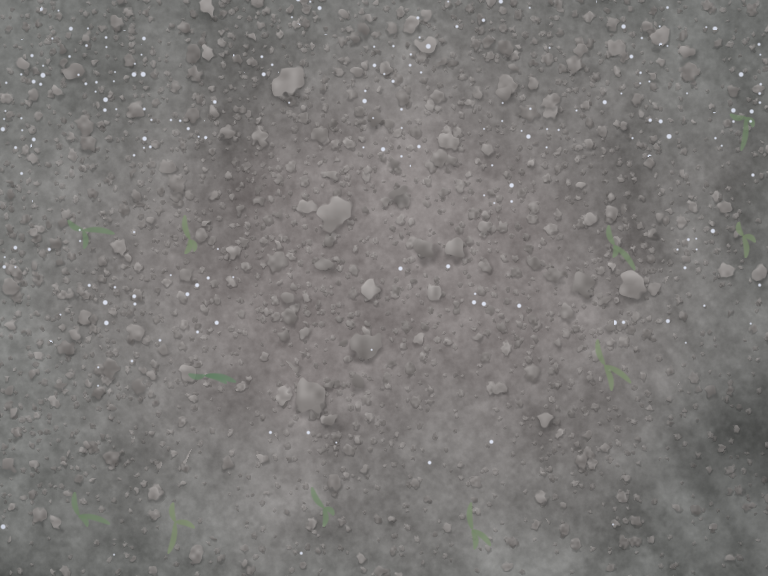
A WebGL 1 fragment shader for this texture:

```glsl
precision highp float;
uniform vec2 u_resolution;

vec2 hash2(vec2 p) {
  vec3 q = fract(p.xyx * vec3(0.1031, 0.1030, 0.0973));
  q += dot(q, q.yzx + 33.33);
  return fract((q.xx + q.yz) * q.zy);
}

float noise(vec2 p) {
  vec2 i = floor(p), f = fract(p);
  f = f * f * (3.0 - 2.0 * f);
  float low = mix(hash2(i).x, hash2(i + vec2(1.0, 0.0)).x, f.x);
  float high = mix(hash2(i + vec2(0.0, 1.0)).x, hash2(i + 1.0).x, f.x);
  return mix(low, high, f.y);
}

float fbm(vec2 p) {
  float sum = 0.0, gain = 0.5;
  for (int i = 0; i < 4; i++) {
    sum += gain * noise(p);
    p = mat2(1.6, 1.2, -1.2, 1.6) * p + 7.3;
    gain *= 0.5;
  }
  return sum;
}

mat2 rotation(float a) {
  return mat2(cos(a), sin(a), -sin(a), cos(a));
}

// Rounded, slightly boxy outline of a clod
float clodShape(vec2 d, float turn, float stretch) {
  vec2 q = abs(rotation(turn) * d) * vec2(stretch, 1.0 / stretch);
  return mix(length(q), max(max(q.x, q.y), (q.x + q.y) * 0.76), 0.6);
}

// One layer of scattered clods, each with a soft shadow below it
vec3 addClods(vec3 color, vec2 p, float size, float share, float contrast) {
  vec2 g = p / size;
  vec2 wobble = vec2(noise(g * 5.0), noise(g * 5.0 + 31.0)) - 0.5;
  float soft = 0.0022 / size;
  for (int j = -1; j <= 1; j++) {
    for (int i = -1; i <= 1; i++) {
      vec2 cell = floor(g) + vec2(float(i), float(j));
      vec2 seed = cell + floor(size * 3000.0);
      vec2 kind = hash2(seed + 57.0), look = hash2(seed + 113.0);
      vec2 d = g - cell - 0.1 - 0.8 * hash2(seed) + 0.22 * wobble;
      float radius = mix(0.15, 0.38, kind.y * kind.y);
      float present = step(kind.x, share);
      float stretch = mix(0.85, 1.2, look.y);
      float body = clodShape(d, look.x * 6.3, stretch) - radius;
      float shadow = clodShape(d + vec2(-0.03, 0.1), look.x * 6.3, stretch) - radius;
      color *= 1.0 - 0.21 * contrast * present * smoothstep(0.12, -0.06, shadow);
      vec3 face = mix(vec3(0.475, 0.46, 0.452), vec3(0.605, 0.588, 0.58), look.y);
      face += 0.055 * clamp(d.y / radius, -1.2, 1.0) + 0.13 * wobble.x;
      color = mix(color, face, contrast * present * smoothstep(soft, -soft, body));
    }
  }
  return color;
}

// Sparse seedlings with a few narrow leaves
vec3 addSeedlings(vec3 color, vec2 p) {
  vec2 cell = floor(p / 0.23);
  vec2 kind = hash2(cell + 205.0);
  vec2 root = (cell + 0.32 + 0.36 * hash2(cell + 91.0)) * 0.23;
  for (int i = 0; i < 3; i++) {
    vec2 leaf = hash2(cell * 3.0 + float(i) * 19.0 + 7.0);
    float reach = mix(0.02, 0.06, leaf.y);
    vec2 d = rotation(float(i) * 2.7 + leaf.x * 1.3 + kind.y) * (p - root);
    float along = d.x / reach;
    float width = 0.005 * sqrt(max(along * (1.0 - along) * 4.0, 0.0));
    float bend = d.y - 0.004 * sin(along * 3.0);
    float blade = smoothstep(0.002, -0.002, abs(bend) - width);
    blade *= step(0.0, along) * step(along, 1.0) * step(kind.x, 0.38);
    vec3 green = mix(vec3(0.33, 0.45, 0.36), vec3(0.47, 0.53, 0.40), kind.y);
    color = mix(color, green + 0.04 * along, blade * 0.75);
  }
  return color;
}

// Tiny white granules, gathered in loose patches
vec3 addGranules(vec3 color, vec2 p) {
  vec2 g = p / 0.016, cell = floor(g);
  vec2 kind = hash2(cell + 401.0);
  float patches = smoothstep(0.4, 0.8, noise(p * 9.0 + 3.0));
  float share = 0.006 + 0.16 * smoothstep(0.35, 0.6, p.y) * patches;
  float d = length(g - cell - 0.3 - 0.4 * hash2(cell + 77.0)) * 0.016;
  float radius = mix(0.0012, 0.004, kind.y * kind.y);
  float speck = smoothstep(0.002, -0.0015, d - radius) * step(kind.x, share);
  return mix(color, vec3(0.83, 0.85, 0.90), speck);
}

void main() {
  vec2 p = gl_FragCoord.xy / u_resolution.y;
  float aspect = u_resolution.x / u_resolution.y;
  vec2 fromCenter = (p - vec2(0.5 * aspect, 0.52)) / vec2(aspect, 1.0);

  // Soil, warmer toward the middle, with soft furrows and drag marks
  float warmth = smoothstep(0.65, 0.1, length(fromCenter) + 0.2 * (fbm(p * 4.0) - 0.5));
  vec3 color = mix(vec3(0.452, 0.457, 0.45), vec3(0.488, 0.466, 0.462), warmth);
  color += 0.17 * (fbm(p * 4.5 + 11.0) - 0.47);
  color += 0.08 * (noise(vec2(p.x * 10.0, p.y * 1.6)) - 0.5) * smoothstep(0.3, 0.7, p.y);
  float drag = fbm(rotation(0.9) * p * 10.0);
  color += 0.2 * (drag - 0.47) * smoothstep(0.7, 0.1, p.y);
  vec2 slope = rotation(0.95) * p;
  color += 0.13 * (fbm(slope * vec2(5.0, 24.0)) - 0.47) * smoothstep(1.0, 1.2, p.x);

  // Crumbly grain
  color += 0.10 * (fbm(p * 40.0) - 0.47) + 0.10 * (fbm(p * 110.0) - 0.47);

  // Clods from crumbs up to lumps, thinning downward and to the right
  float cover = smoothstep(0.05, 0.6, p.y + 0.6 * (noise(p * 5.0) - 0.5));
  cover *= 1.0 - 0.65 * smoothstep(1.0, 1.25, p.x);
  color = addClods(color, p, 0.015, 0.22 + 0.25 * cover, 0.7);
  color = addClods(color, p, 0.026, 0.14 + 0.36 * cover, 0.8);
  color = addClods(color, p, 0.043, 0.07 + 0.30 * cover, 0.85);
  color = addClods(color, p, 0.075, 0.03 + 0.15 * cover, 0.9);

  color = addSeedlings(color, p);
  color = addGranules(color, p);

  // Dim edges, darkest at the lower right
  color *= 1.04 - 0.16 * dot(fromCenter, fromCenter);
  color *= 1.0 - 0.17 * smoothstep(0.35, 0.0, length(p - vec2(aspect, 0.2)));
  gl_FragColor = vec4(color, 1.0);
}
```
